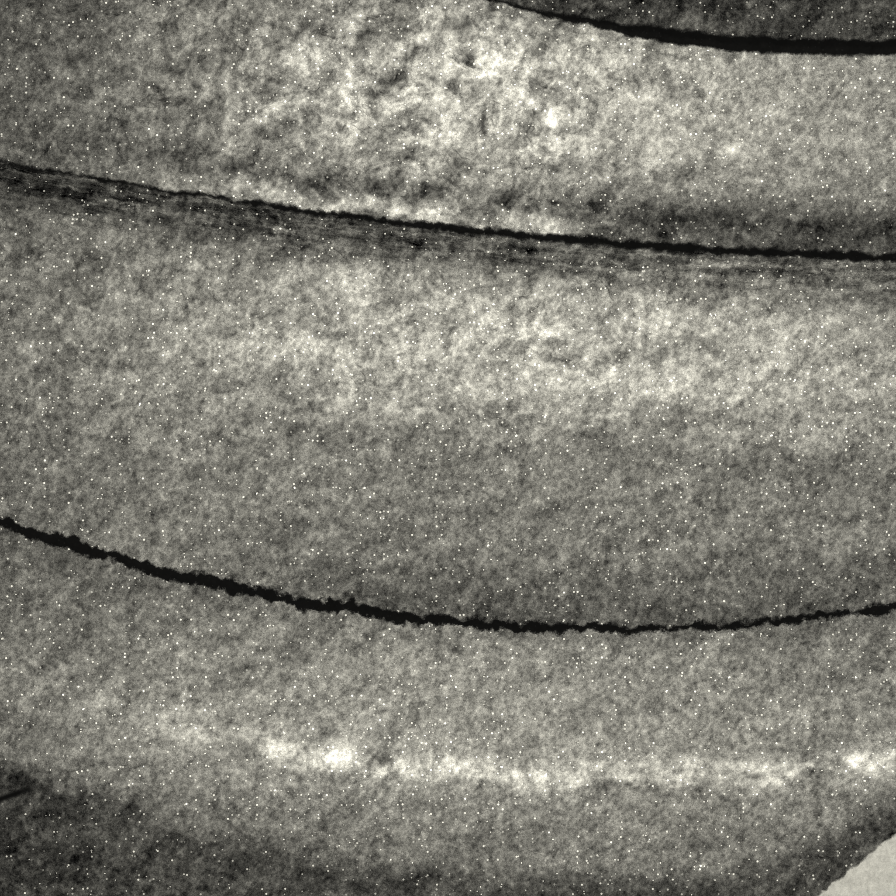
Write a WebGL 2 fragment shader that draws this texture.

```glsl
#version 300 es
precision highp float;
// Stacked folds of rough grey fibre under a flash, split by dark ragged cracks.
uniform vec2 u_resolution;
out vec4 fragColor;

vec2 hash2(vec2 p) {
  vec3 q = fract(p.xyx * vec3(0.1031, 0.1030, 0.0973));
  q += dot(q, q.yzx + 33.33);
  return fract((q.xx + q.yz) * q.zy);
}

// Gradient noise, roughly -0.7 to 0.7
float noise(vec2 p) {
  vec2 i = floor(p), f = fract(p);
  vec2 u = f * f * f * (f * (f * 6.0 - 15.0) + 10.0);
  vec4 c;
  for (int k = 0; k < 4; k++) {
    vec2 o = vec2(k & 1, k >> 1);
    c[k] = dot(hash2(i + o + 40.0) * 2.0 - 1.0, f - o);
  }
  return mix(mix(c.x, c.y, u.x), mix(c.z, c.w, u.x), u.y);
}

// Rotated octaves; a higher gain keeps more fine detail
float fbm(vec2 p, float gain) {
  float sum = 0.0, amp = 0.6;
  for (int k = 0; k < 4; k++) {
    sum += amp * noise(p);
    p = mat2(1.6, 1.2, -1.2, 1.6) * p + 7.3;
    amp *= gain;
  }
  return sum;
}

float glow(vec2 d, vec2 radius) {
  d /= radius;
  return exp(-dot(d, d));
}

float band(float d, float width) {
  return exp(-d * d / (width * width));
}

float above(float d) {
  return smoothstep(-0.0025, 0.0025, d);
}

// Bright specks, one jittered point per cell
float glints(vec2 p, float density) {
  vec2 cell = floor(p), r = hash2(cell + 91.0);
  float lit = smoothstep(1.0 - density, 1.0, hash2(cell + 17.0).x);
  return lit * (1.0 - smoothstep(0.1, 0.34, length(fract(p) - 0.3 - 0.4 * r)));
}

void main() {
  vec2 p = gl_FragCoord.xy / u_resolution;
  float x = p.x, y = p.y;

  // Signed heights above each crack and fold line
  float fray = fbm(p * 65.0, 0.7);
  float rag = 0.008 * noise(vec2(x * 19.0, 3.0)) + 0.007 * fray;
  float bend = max(x - 0.53, 0.0);
  float top = y - 1.005 + 0.28 * bend - 0.34 * bend * bend + rag * 0.8;
  float mid = y - (0.82 - 0.19 * x + 0.083 * x * x) + rag * 0.8;
  float arc = (x - 0.68) * (x - 0.68);
  float low = y - 0.298 - 0.26 * arc + rag * 1.4;
  float ridge = y - 0.13 - 0.25 * arc + rag;
  float hem = y - 0.01 - 0.28 * arc - 1.1 * pow(max(x - 0.75, 0.0), 2.0) + rag;

  // Crumpled relief lit from the upper left, with thin dark wrinkles
  vec2 warped = p + 0.025 * vec2(fbm(p * 14.0, 0.6), fbm(p * 14.0 + 31.0, 0.6));
  float relief = fbm(warped * 30.0, 0.7) - fbm(warped * 30.0 + vec2(0.25, -0.32), 0.7);
  float blotch = fbm(warped * vec2(17.0, 22.0) + 5.0, 0.65);
  float wrinkle = band(fbm(warped * 20.0 + 60.0, 0.6), 0.035) * smoothstep(-0.1, 0.3, noise(p * 26.0));
  float streak = fbm(vec2(x * 12.0, mid * 110.0), 0.7);

  // Upper fold, with a pale torn lip above its crack
  float shineA = glow(p - vec2(0.49, 0.9), vec2(0.26, 0.115));
  float upper = 0.41 + 0.28 * shineA + 0.19 * glow(p - vec2(0.86, 0.87), vec2(0.3, 0.11));
  upper -= 0.13 * band(mid - 0.036, 0.015) * smoothstep(0.02, 0.3, x);
  upper -= 0.15 * band(mid, 0.04) * smoothstep(0.55, 0.75, x);
  upper += (0.24 + 0.9 * blotch) * band(mid - 0.014, 0.013) * band(x - 0.44, 0.2);

  // Middle fold, shaded beneath the crack and creased below its shine
  float shineB = glow(p - vec2(0.53, 0.615), vec2(0.38, 0.095));
  float middle = 0.475 + 0.23 * shineB + 0.1 * glow(p - vec2(0.9, 0.6), vec2(0.25, 0.1));
  middle += 0.12 * glow(p - vec2(0.4, 0.69), vec2(0.1, 0.014));
  middle -= (0.22 + 0.4 * streak) * band(mid + 0.014, 0.036);
  middle -= 0.06 * band(y - 0.545 + 0.075 * x + rag * 2.0, 0.02) * smoothstep(0.1, 0.3, x);
  middle -= 0.13 * band(low, 0.065) * smoothstep(0.1, 0.5, x);

  // Lower fold, with a narrow bright ridge and a dark underside
  float lower = 0.45 + 0.12 * glow(p - vec2(0.55, 0.22), vec2(0.4, 0.1));
  lower += (0.2 + 0.8 * blotch) * band(ridge, 0.015) * smoothstep(0.08, 0.32, x);
  lower += 0.07 * band(ridge, 0.055) - 0.05 * band(low, 0.03);
  lower = mix(0.28, lower, smoothstep(-0.015, 0.03, hem));

  float light = mix(mix(lower, middle, above(low)), upper, above(mid));
  light = mix(light, 0.25, above(top));
  light -= 0.06 * (1.0 - smoothstep(0.0, 0.2, x));

  // Relief, fibre grain and sparkles
  float rough = 0.2 + 0.5 * shineA + 0.26 * shineB;
  light += rough * (relief * 0.85 + blotch * 0.75 - wrinkle * 0.3);
  float grain = fbm(p * 85.0, 0.95) + 0.5 * noise(mat2(0.8, 0.6, -0.6, 0.8) * p * vec2(230.0, 120.0));
  light += grain * (0.13 + 0.27 * light);
  light += 0.55 * glints(p * 190.0, 0.09) + 0.5 * glints(p * 260.0 + 3.0, 0.08);
  light += 0.35 * glow(p - vec2(0.82, 0.835) + rag, vec2(0.009, 0.011));

  // Pale surface behind the lower right corner
  light = mix(light, 0.74 + 0.12 * grain, above(0.78 * (x - 0.912) - y + rag));

  // Cracks: tapered, uneven, with frayed edges
  float uneven = fbm(vec2(x * 21.0, 8.0), 0.7);
  float gap = above(0.001 + 0.008 * smoothstep(0.53, 0.8, x) + 0.004 * uneven - abs(top));
  gap = max(gap, above(0.0015 + 0.004 * x + 0.008 * uneven - abs(mid)));
  gap = max(gap, above(0.006 - 0.003 * smoothstep(0.55, 0.8, x) - 0.011 * uneven - abs(low)));
  gap = max(gap, above(0.003 - abs(y - 0.108 - 0.35 * x)) * (1.0 - smoothstep(0.02, 0.05, x)));
  light = mix(light, 0.05, gap * 0.95);

  fragColor = vec4(clamp(light * vec3(1.015, 1.0, 0.93), 0.0, 1.0), 1.0);
}
```
